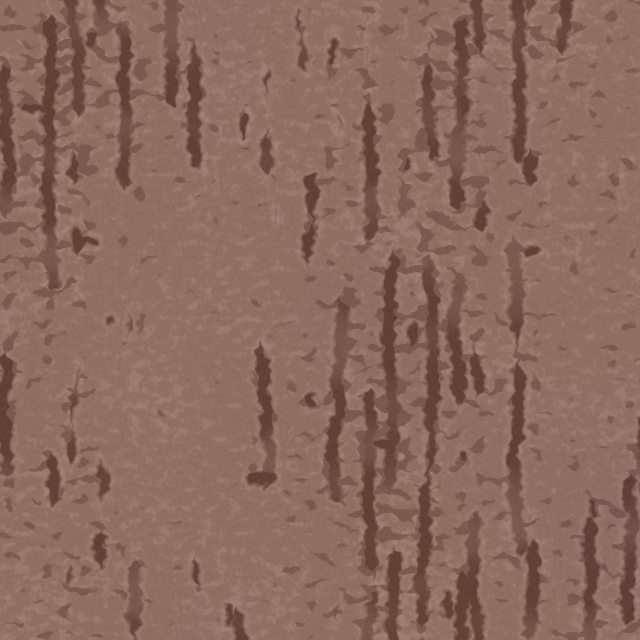
This texture is drawn by a WebGL 1 fragment shader. Its source:

```glsl
precision highp float;
// Brown scratched plaster with ragged vertical grooves, small pits and pale rims.

uniform vec2 u_resolution;

#define COLUMNS 22.0       // groove tracks across the canvas
#define HALF_WIDTH 0.0095  // widest groove half width
#define SPARSENESS 0.08    // higher leaves fewer grooves
#define WOBBLE 0.022       // sideways wander of a groove
#define RAGGED 0.008       // roughness of the edges
#define SOFTNESS 0.0035    // blur of the edges
#define PIT_CELLS 9.0      // grid of isolated pits
#define PIT_CHANCE 0.22
#define CRUMBS 0.55        // strength of the shallow crumbs

const vec3 BASE = vec3(0.56, 0.44, 0.38);
const vec3 LIGHT = vec3(0.62, 0.50, 0.45);
const vec3 SHADE = vec3(0.48, 0.36, 0.31);
const vec3 DARK = vec3(0.38, 0.26, 0.21);

float hash(vec2 p) {
  vec3 q = fract(p.xyx * vec3(0.1031, 0.1030, 0.0973));
  q += dot(q, q.yzx + 33.33);
  return fract((q.x + q.y) * q.z);
}

vec2 gradient(vec2 cell) {
  float angle = 6.28318 * hash(cell);
  return vec2(cos(angle), sin(angle));
}

// Gradient noise, roughly -0.7 to 0.7
float noise(vec2 p) {
  vec2 i = floor(p), f = p - i;
  vec2 u = f * f * f * (f * (f * 6.0 - 15.0) + 10.0);
  vec2 e = vec2(1.0, 0.0);
  float low = mix(dot(gradient(i), f), dot(gradient(i + e), f - e), u.x);
  float high = mix(dot(gradient(i + e.yx), f - e.yx),
                   dot(gradient(i + e.xx), f - e.xx), u.x);
  return mix(low, high, u.y);
}

// Broad upright areas that hold many or few grooves
float density(vec2 p) {
  return noise(p * vec2(3.2, 0.9) + 14.3);
}

float coverage(float d) {
  return 1.0 - smoothstep(-SOFTNESS, SOFTNESS, d);
}

// Returns the distance to the nearest groove and its darkness
vec2 grooves(vec2 p) {
  float nearest = 1.0, ink = 0.0;
  float column = floor(p.x * COLUMNS);
  for (int k = -2; k <= 2; k++) {
    float id = column + float(k);
    float seed = 90.0 * hash(vec2(id, 7.0)) + 5.0;
    float x = (id + 0.5 + 0.6 * (hash(vec2(id, 31.0)) - 0.5)) / COLUMNS;
    float presence = noise(vec2(seed, p.y * 4.0 + id * 3.7))
                   + 0.35 * noise(vec2(seed + 40.0, p.y * 13.0))
                   + 0.6 * density(vec2(x, p.y)) - SPARSENESS;
    x += WOBBLE * noise(vec2(seed + 20.3, p.y * 5.0));
    x += 0.4 * WOBBLE * noise(vec2(seed + 60.7, p.y * 19.0));
    float width = clamp(presence * 0.12, -0.03, HALF_WIDTH);
    float d = abs(p.x - x) - width;
    float depth = 0.88 + 0.7 * noise(vec2(seed + 11.9, p.y * 9.0));
    nearest = min(nearest, d);
    ink = max(ink, coverage(d) * clamp(depth, 0.5, 1.0));
  }
  return vec2(nearest, ink);
}

// Distance to scattered pits, some upright and some lying flat
float pits(vec2 p) {
  float nearest = 1.0;
  vec2 home = floor(p * PIT_CELLS);
  for (int j = -1; j <= 1; j++) {
    for (int i = -1; i <= 1; i++) {
      vec2 cell = home + vec2(float(i), float(j));
      vec2 jitter = vec2(hash(cell + 3.1), hash(cell + 57.4));
      vec2 q = p - (cell + 0.15 + 0.7 * jitter) / PIT_CELLS;
      float size = mix(0.004, 0.009, hash(cell + 21.7));
      float reach = 0.018 * hash(cell + 83.2);
      q = hash(cell + 41.9) < 0.3 ? q.yx : q;
      q.y -= clamp(q.y, -reach, reach);
      float present = step(hash(cell + 11.3), PIT_CHANCE);
      nearest = min(nearest, mix(1.0, length(q) - size, present));
    }
  }
  return nearest;
}

void main() {
  vec2 p = gl_FragCoord.xy / u_resolution.y;

  // Ragged outlines
  vec2 warp = vec2(noise(p * vec2(35.0, 65.0)), noise(p * 48.0 + 19.0));
  warp += 0.5 * vec2(noise(p * 110.0 + 5.0), noise(p * 105.0 + 37.0));
  vec2 q = p + RAGGED * warp;
  vec2 groove = grooves(q);
  float pit = pits(q);
  float edge = min(groove.x, pit);

  // Shallow crumbs gather around the grooves
  float near = exp(-30.0 * max(edge, 0.0));
  float crumb = noise(q * vec2(34.0, 58.0) + 71.0);
  crumb += 0.4 * density(p) + 0.2 * near;
  float ink = max(groove.y, 0.92 * coverage(pit));
  ink = max(ink, CRUMBS * smoothstep(0.32, 0.55, crumb));

  // Pale rims and a fine mottled skin
  float rim = smoothstep(0.001, 0.005, edge) * (1.0 - smoothstep(0.006, 0.012, edge));
  float skin = noise(p * vec2(45.0, 75.0)) + 0.6 * noise(p * 130.0) + 0.5 * noise(p * 7.0);
  float pale = 0.75 * smoothstep(0.05, 0.6, skin) + 0.45 * rim;

  vec3 color = mix(BASE, LIGHT, clamp(pale, 0.0, 1.0));
  color = mix(color, SHADE, smoothstep(0.0, 0.5, ink));
  color = mix(color, DARK, smoothstep(0.5, 0.95, ink));
  color += 0.022 * noise(p * 190.0) + 0.015 * min(skin, 0.0);
  color += vec3(0.01, 0.012, -0.015) * noise(p * 2.3 + 8.0);
  gl_FragColor = vec4(color, 1.0);
}
```
